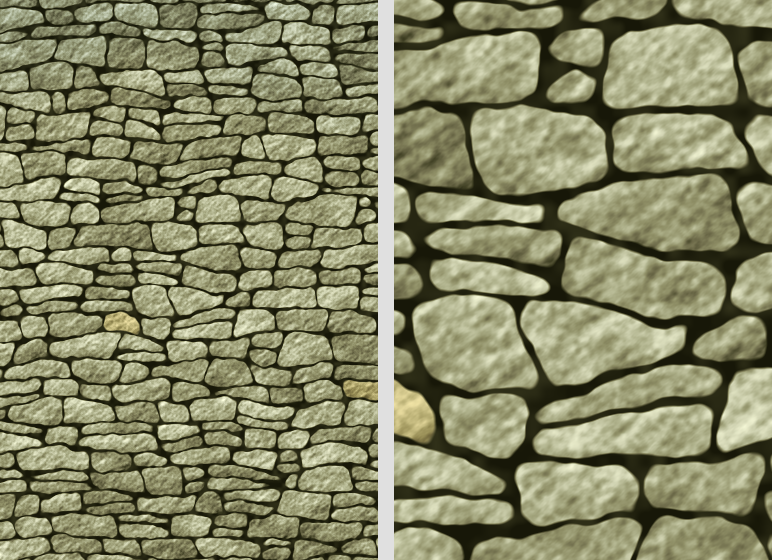
Left: the whole. Right: its middle third, enlarged.
A WebGL 1 fragment shader for this texture:

```glsl
precision highp float;
// Dry stone wall: uneven courses of rough, pale olive stones with dark open joints.
uniform vec2 u_resolution;

const float ROWS = 25.0;   // courses per canvas height
const float COLS = 12.0;   // stones per canvas height, measured sideways
const vec3 CREVICE = vec3(0.09, 0.09, 0.03);
const vec3 MOSS    = vec3(0.25, 0.25, 0.14);
const vec3 UMBER   = vec3(0.43, 0.42, 0.29);
const vec3 OLIVE   = vec3(0.56, 0.56, 0.40);
const vec3 SAND    = vec3(0.68, 0.69, 0.54);
const vec3 CHALK   = vec3(0.82, 0.83, 0.70);

struct Stone {
  vec2 id;
  vec2 local;    // -1..1 across the stone
  float edge;    // distance to the rounded outline
  float top;
  float bottom;
};

float hash(vec2 p) {
  vec3 q = fract(vec3(p.xyx) * 0.1031);
  q += dot(q, q.yzx + 33.33);
  return fract((q.x + q.y) * q.z);
}

float noise(vec2 p) {
  vec2 i = floor(p), f = fract(p);
  f = f * f * (3.0 - 2.0 * f);
  return mix(mix(hash(i), hash(i + vec2(1.0, 0.0)), f.x),
             mix(hash(i + vec2(0.0, 1.0)), hash(i + vec2(1.0, 1.0)), f.x), f.y);
}

float fbm(vec2 p) {
  float sum = 0.0, amp = 0.5;
  for (int i = 0; i < 4; i++) {
    sum += amp * noise(p);
    p = mat2(1.6, 1.2, -1.2, 1.6) * p + 7.3;
    amp *= 0.5;
  }
  return sum / 0.9375;
}

float softMin(float a, float b, float k) {
  float h = max(k - abs(a - b), 0.0) / k;
  return min(a, b) - h * h * k * 0.25;
}

// Wavy bed line under a course, in course units
float bedLine(float x, float row) {
  return row + 0.38 * (hash(vec2(row, 3.0)) - 0.5)
       + 0.62 * (noise(vec2(x * 10.0, row * 7.0)) - 0.5)
       + 0.12 * (noise(vec2(x * 45.0, row * 5.0)) - 0.5);
}

// Slanted upright joint, in stone units; rise is the height within the course
float joint(float row, float col, float rise) {
  vec2 id = vec2(col, row);
  return col + 0.78 * (hash(id + 11.0) - 0.5) + 0.34 * (hash(id + 57.0) - 0.5) * rise;
}

Stone findStone(vec2 p) {
  float v = p.y * ROWS, row = floor(v);
  if (v < bedLine(p.x, row)) row -= 1.0;
  else if (v >= bedLine(p.x, row + 1.0)) row += 1.0;
  float low = bedLine(p.x, row), high = bedLine(p.x, row + 1.0);

  float shift = 7.0 * hash(vec2(row, 91.0));
  float u = p.x * COLS + shift, rise = v - row - 0.5, col = floor(u);
  if (u < joint(row, col, rise)) col -= 1.0;
  else if (u >= joint(row, col + 1.0, rise)) col += 1.0;
  float left = joint(row, col, rise), right = joint(row, col + 1.0, rise);
  float side = 2.0 * (u - left) / max(right - left, 0.05) - 1.0;
  vec2 id = vec2(col, row);

  // Tall places may hold two thin stones
  float middle = (0.5 * (joint(row, col, 0.0) + joint(row, col + 1.0, 0.0)) - shift) / COLS;
  float tall = bedLine(middle, row + 1.0) - bedLine(middle, row);
  if (tall > 1.02 && hash(id + 23.0) < 0.55) {
    float cut = mix(low, high, 0.5 + 0.3 * (hash(id + 31.0) - 0.5)
                             + 0.24 * (hash(id + 37.0) - 0.5) * side);
    if (v < cut) high = cut;
    else { low = cut; id += 200.0; }
  }

  // Tapered upper edge opens wedge-shaped gaps
  float lean = hash(id + 41.0) < 0.5 ? -1.0 : 1.0;
  float wedge = 0.008 * hash(id + 43.0) * smoothstep(-0.2, 1.0, side * lean);
  float top = (high - v) / ROWS - wedge, bottom = (v - low) / ROWS;
  float ends = min(u - left, right - u) / COLS;
  float edge = softMin(softMin(top, bottom, 0.008), ends, 0.013);
  float level = 2.0 * (v - low) / max(high - low, 0.05) - 1.0;
  return Stone(id, vec2(side, level), edge, top, bottom);
}

// Hewn surface with diagonal chisel-like streaks
float relief(vec2 p) {
  vec2 q = mat2(0.8, -0.6, 0.6, 0.8) * p;
  return fbm(q * vec2(65.0, 125.0));
}

float stoneTone(Stone s, vec2 p) {
  vec2 offset = s.id * vec2(0.37, 0.61);
  float angle = hash(s.id + 71.0) * 2.0 - 1.0;
  float tone = 0.645 + 0.17 * (hash(s.id + 61.0) - 0.5);
  tone += 0.38 * (fbm(p * vec2(26.0, 44.0) + s.id * 3.1) - 0.5);
  tone += 0.05 * dot(s.local, vec2(angle, 0.5));
  tone += 0.55 * (relief(p + offset) - relief(p + offset + vec2(-0.0022, 0.003)));
  tone += 0.17 * (noise(p * 260.0) - 0.5);
  tone += 0.09 * exp(-max(s.top, 0.0) / 0.004) - 0.10 * exp(-max(s.bottom, 0.0) / 0.004);
  return tone;
}

float stage(float a, float b, float t) { return clamp((t - a) / (b - a), 0.0, 1.0); }

vec3 stoneRamp(float t) {
  vec3 c = mix(CREVICE, MOSS, stage(0.09, 0.25, t));
  c = mix(c, UMBER, stage(0.25, 0.42, t));
  c = mix(c, OLIVE, stage(0.42, 0.56, t));
  c = mix(c, SAND, stage(0.56, 0.69, t));
  return mix(c, CHALK, stage(0.69, 0.83, t)) + 0.7 * max(t - 0.83, 0.0);
}

void main() {
  vec2 p = gl_FragCoord.xy / u_resolution.y;
  float pixel = 1.0 / u_resolution.y;
  vec2 wobble = vec2(noise(p * 70.0), noise(p * 70.0 + 40.0)) - 0.5;
  Stone s = findStone(p + 0.004 * wobble);

  // Weathering: a grey, darker band above and damp patches below
  float drift = fbm(p * 5.0) - 0.5;
  float grey = smoothstep(0.76, 0.98, p.y + 0.25 * drift);
  float damp = smoothstep(0.32, 0.05, p.y + 0.4 * drift);
  float face = stoneTone(s, p) - 0.08 * grey - 0.05 * damp;

  // Open joints with chipped, smoothed rims
  float rim = s.edge + 0.0016 * (noise(p * 150.0) - 0.5);
  float gap = 0.0008 + 0.0009 * hash(s.id + 83.0);
  float cover = smoothstep(gap - 0.5 * pixel, gap + 0.0012 + 0.5 * pixel, rim);
  float hollow = 0.05 + 0.14 * noise(p * 120.0);
  vec3 color = stoneRamp(mix(hollow, face, cover));

  // Cool tint above, and a few ochre blocks
  color *= mix(vec3(1.0), vec3(0.97, 1.0, 1.06), grey);
  float ochre = step(0.975, hash(s.id + 97.0)) * cover;
  color *= mix(vec3(1.0), vec3(1.06, 0.99, 0.84), ochre);
  gl_FragColor = vec4(clamp(color, 0.0, 1.0), 1.0);
}
```
